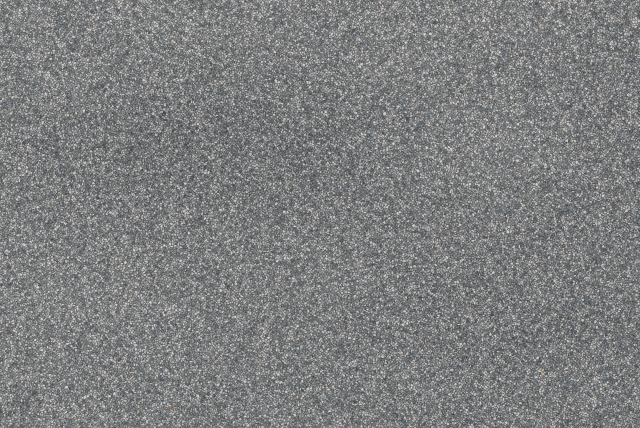
Write a Shadertoy shader that draws this texture.

```glsl
// Fine grey asphalt: small soft mineral grains with uneven dark cool joints.
// Warped, rotated Voronoi cells with blended tones make the grains, broad
// noise adds worn patches, and a few rusty flecks sit on a coarse grid.

#define GRAIN_ROWS 185.0    // grains along the canvas height
#define GRAIN_WARP 0.7      // irregularity of the outlines, in grains
#define GRAIN_BLEND 10.0    // higher keeps neighbouring tones apart
#define GRAIN_TONE 0.65     // mean grain brightness
#define GRAIN_SPREAD 0.35   // brightness range between grains
#define GRAIN_SOFTNESS 0.36 // least blur, in grains
#define JOINT_WIDTH 0.52    // softness of the joints, in grains
#define JOINT_COLOR vec3(0.235, 0.253, 0.270)
#define PATCH_STRENGTH 0.08
#define FLECK_ROWS 6.0
#define FLECK_CHANCE 0.05
#define FLECK_COLOR vec3(0.64, 0.47, 0.35)

const int SAMPLES = 3;      // antialiasing samples per axis

// Integer hash: three values in 0..1 for a cell and a seed
vec3 hash3(vec2 cell, int seed) {
    uvec3 v = uvec3(ivec3(ivec2(cell), seed)) * 1664525u + 1013904223u;
    v.x += v.y * v.z; v.y += v.z * v.x; v.z += v.x * v.y;
    v ^= v >> 16u;
    v.x += v.y * v.z; v.y += v.z * v.x; v.z += v.x * v.y;
    return vec3(v >> 8u) / 16777216.0;
}

// Three independent channels of smooth value noise
vec3 noise3(vec2 p, int seed) {
    vec2 cell = floor(p);
    vec2 f = fract(p);
    f = f * f * (3.0 - 2.0 * f);
    vec3 low = mix(hash3(cell, seed), hash3(cell + vec2(1, 0), seed), f.x);
    vec3 high = mix(hash3(cell + vec2(0, 1), seed), hash3(cell + vec2(1, 1), seed), f.x);
    return mix(low, high, f.y);
}

// Broad worn areas, centred on zero and stretched sideways
float wornPatches(vec2 p) {
    float sum = 0.0, weight = 0.5;
    vec2 q = p * vec2(2.0, 3.5) + 3.7;
    for (int i = 0; i < 4; i++) {
        sum += weight * (noise3(q, 20 + i).x - 0.5);
        q = q * 2.1 + 5.3;
        weight *= 0.55;
    }
    return sum;
}

// Grains: tones blended by distance, joints where two centres are equally near
vec3 grains(vec2 p) {
    vec3 uneven = noise3(p * 1.4, 5);
    p += GRAIN_WARP * (uneven.xy - 0.5);
    vec2 home = floor(p);
    float nearest = 9.0, second = 9.0, total = 0.0;
    vec3 color = vec3(0);
    for (int y = -1; y <= 1; y++)
    for (int x = -1; x <= 1; x++) {
        vec2 cell = home + vec2(x, y);
        vec2 toGrain = p - cell - mix(vec2(0.5), hash3(cell, 1).xy, 0.88);
        float d = length(toGrain);
        second = min(second, max(nearest, d));
        nearest = min(nearest, d);

        // Light grains lean warm, dark ones cool
        vec3 rnd = hash3(cell, 2);
        float tone = GRAIN_TONE + GRAIN_SPREAD * (rnd.x - 0.5);
        vec3 tint = mix(vec3(-0.03, 0.002, 0.024), vec3(0.04, 0.002, -0.036),
                        mix(rnd.x, rnd.y, 0.6));
        float weight = exp(-GRAIN_BLEND * d * d);
        color += weight * (tone + tint);
        total += weight;
    }
    color /= total;
    float joint = 1.0 - smoothstep(0.0, JOINT_WIDTH, second - nearest);
    return mix(color, JOINT_COLOR, joint * mix(0.5, 1.0, uneven.z));
}

// Coverage of the rare rusty flecks
float rustyFlecks(vec2 p, float pixel) {
    vec2 cell = floor(p * FLECK_ROWS);
    vec3 rnd = hash3(cell, 3);
    vec2 center = (cell + 0.2 + 0.6 * rnd.xy) / FLECK_ROWS;
    float radius = mix(0.003, 0.006, hash3(cell, 4).x);
    float shape = length((p - center) * vec2(0.85, 1.1)) - radius;
    return step(rnd.z, FLECK_CHANCE) * (1.0 - smoothstep(-pixel, pixel, shape));
}

void mainImage(out vec4 fragColor, in vec2 fragCoord) {
    float pixel = 1.0 / iResolution.y;
    vec2 p = fragCoord * pixel;

    // Average the grains over the pixel; the turn hides the cell rows
    float blur = max(pixel, GRAIN_SOFTNESS / GRAIN_ROWS);
    mat2 turn = mat2(0.8, 0.6, -0.6, 0.8);
    vec3 color = vec3(0);
    for (int j = 0; j < SAMPLES; j++)
    for (int i = 0; i < SAMPLES; i++) {
        vec2 offset = (vec2(i, j) + 0.5) / float(SAMPLES) - 0.5;
        color += grains(turn * (p + offset * blur) * GRAIN_ROWS);
    }
    color /= float(SAMPLES * SAMPLES);

    // Wear and flecks
    color += PATCH_STRENGTH * wornPatches(p) * vec3(1.05, 1.0, 0.95);
    color = mix(color, color * FLECK_COLOR / 0.5, 0.8 * rustyFlecks(p, pixel));
    fragColor = vec4(clamp(color, 0.0, 1.0), 1.0);
}
```
